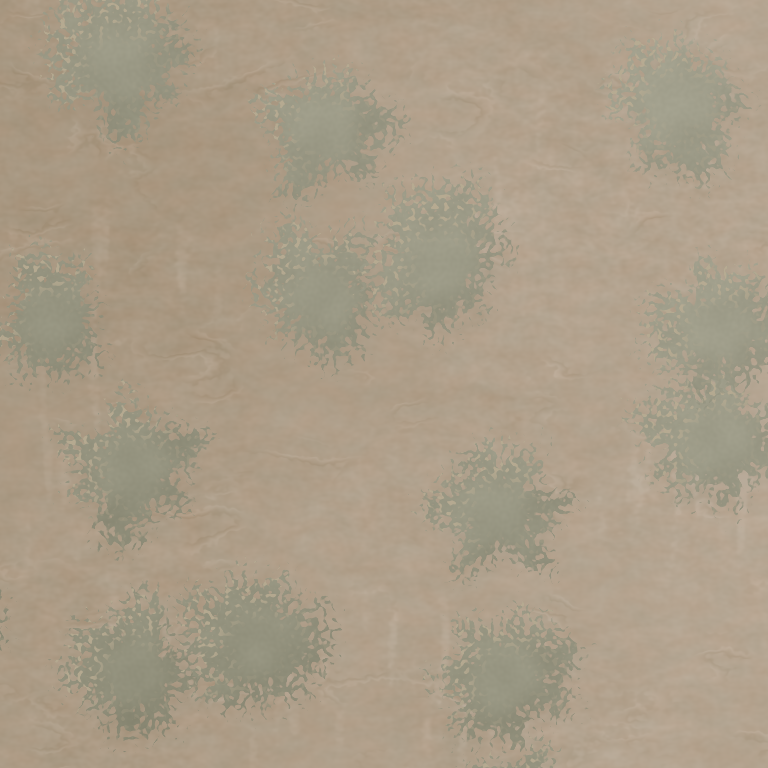
Reproduce this texture procedurally as a WebGL 2 fragment shader.

```glsl
#version 300 es
precision highp float;
// Hazy sage shrubs with branching, leafy rims scattered over dry, grainy sandy ground.

#define SHRUB_GRID 4.0       // shrub cells across the canvas
#define SHRUB_RADIUS 0.071
#define LEAF_SCALE 78.0      // leaf clumps across the canvas
#define RAGGEDNESS 0.62
#define GRAIN_CONTRAST 0.27
#define STREAK_STRENGTH 0.22
#define SAND_DARK vec3(0.63, 0.56, 0.465)
#define SAND_LIGHT vec3(0.74, 0.68, 0.61)
#define SAGE_DARK vec3(0.558, 0.555, 0.475)
#define SAGE_LIGHT vec3(0.637, 0.632, 0.558)
#define DRY_LEAF vec3(0.725, 0.675, 0.575)

uniform vec2 u_resolution;
out vec4 fragColor;

vec2 hash2(vec2 cell) {
    uvec2 q = uvec2(ivec2(cell) + 4096);
    uint h = q.x * 1664525u + q.y * 1013904223u;
    h = (h ^ (h >> 15)) * 2246822519u;
    h = (h ^ (h >> 13)) * 3266489917u;
    h ^= h >> 16;
    return vec2(h & 65535u, h >> 16) / 65535.0;
}

float cornerSlope(vec2 cell, vec2 offset) {
    float angle = 6.2831853 * hash2(cell).x;
    return dot(vec2(cos(angle), sin(angle)), offset);
}

// Gradient noise, roughly -1 to 1
float noise(vec2 p) {
    vec2 i = floor(p), f = fract(p);
    vec2 u = f * f * f * (f * (f * 6.0 - 15.0) + 10.0);
    vec2 e = vec2(1.0, 0.0);
    float low = mix(cornerSlope(i, f), cornerSlope(i + e, f - e), u.x);
    float high = mix(cornerSlope(i + e.yx, f - e.yx), cornerSlope(i + 1.0, f - 1.0), u.x);
    return 1.5 * mix(low, high, u.y);
}

float fbm(vec2 p) {
    float sum = 0.0, amp = 0.55;
    for (int i = 0; i < 4; i++) {
        sum += amp * noise(p);
        p = mat2(1.95, 0.3, -0.3, 1.95) * p + 17.3;
        amp *= 0.55;
    }
    return sum;
}

vec3 ground(vec2 uv) {
    vec2 warped = uv + 0.008 * vec2(noise(uv * 13.0), noise(uv * 13.0 + 31.0));

    // Broad light, with a dim patch near the upper left
    float tone = 0.56 + 0.3 * (uv.x - 0.5) + 0.2 * fbm(uv * 2.6 + 5.0);
    tone -= 0.22 * exp(-12.0 * dot(uv - vec2(0.14, 0.74), uv - vec2(0.14, 0.74)));

    // Flattened grain and fine grit, stronger in some areas than others
    float rough = 0.75 + 0.4 * noise(uv * 3.5 + 11.0);
    float grit = noise(warped * vec2(62.0, 100.0)) + 0.7 * noise(uv * vec2(125.0, 165.0) + 9.0);
    tone += rough * (GRAIN_CONTRAST * fbm(warped * vec2(14.0, 30.0)) + 0.13 * grit);

    // Short broken creases: a pale ridge beside a dim one
    float fold = noise(warped * vec2(11.0, 27.0) + 43.0) + 0.12 * grit;
    float foldMask = smoothstep(0.1, 0.6, noise(uv * vec2(9.0, 14.0) + 71.0));
    tone += 0.2 * foldMask * (smoothstep(0.12, 0.0, abs(fold)) - smoothstep(0.12, 0.0, abs(fold - 0.2)));

    // Pale upright streaks with worn edges
    float streak = noise(vec2(mix(uv.x, warped.x, 0.3), uv.y) * vec2(44.0, 6.5) + 87.0);
    float streakMask = smoothstep(0.05, 0.5, noise(uv * 4.0 + 23.0));
    tone += STREAK_STRENGTH * streakMask * smoothstep(0.25, 0.75, streak + 0.12 * grit);

    vec3 color = mix(SAND_DARK, SAND_LIGHT, clamp(tone, 0.0, 1.0));
    color += vec3(0.009, -0.004, -0.008) * noise(warped * vec2(26.0, 44.0) + 61.0);
    return color;
}

// Returns leaf cover in x, relative distance from the centre in y
vec2 shrub(vec2 offset, vec2 seed, float radius, float leaves) {
    float dist = length(offset) / radius;
    vec2 dir = offset / max(length(offset), 1e-4);
    float lobes = noise(dir * 1.5 + seed * 90.0);
    float twigs = 0.4 - 1.4 * abs(noise(dir * 5.0 + offset * 25.0 + seed * 170.0));
    float rim = smoothstep(0.1, 0.85, dist);
    float density = 1.0 - dist + rim * (0.55 * lobes + 0.4 * twigs + RAGGEDNESS * leaves);
    return vec2(smoothstep(-0.1, 0.1, density), dist);
}

void main() {
    vec2 uv = gl_FragCoord.xy / u_resolution;
    vec3 color = ground(uv);

    // Connected leaf sprays, pale flecks and haze shared by all shrubs
    float tufts = noise(uv * LEAF_SCALE * 2.1 + 37.0);
    float leaves = 0.45 - 1.6 * abs(noise(uv * LEAF_SCALE)) + 0.4 * tufts;
    float flecks = smoothstep(0.15, 0.5, noise(uv * LEAF_SCALE * 1.8 + 53.0));
    float haze = clamp(0.55 * uv.x + 0.6 * uv.y - 0.05, 0.0, 1.0);
    vec3 sage = mix(SAGE_DARK, SAGE_LIGHT, haze) + 0.018 * noise(uv * 24.0 + 7.0) + 0.01 * tufts;

    // Jittered shrubs, with regular gaps in the grid
    vec2 home = floor(uv * SHRUB_GRID);
    for (int k = 0; k < 9; k++) {
        vec2 cell = home + vec2(k % 3 - 1, k / 3 - 1);
        if (mod(3.0 * cell.x + cell.y, 5.0) > 3.5) continue;
        vec2 seed = hash2(cell + 200.0);
        vec2 offset = uv - (cell + 0.24 + 0.52 * seed) / SHRUB_GRID;
        float radius = SHRUB_RADIUS * (0.92 + 0.18 * seed.y);
        vec2 plant = shrub(offset, seed, radius, leaves);

        // Dry flecks face the upper left, darker leaves the lower right
        float side = dot(offset / radius, vec2(-0.7, 0.7));
        float rim = smoothstep(0.25, 0.9, plant.y);
        float dry = flecks * rim * mix(0.25, 0.9, smoothstep(-0.5, 0.5, side));
        vec3 foliage = mix(sage, DRY_LEAF, dry);
        foliage -= 0.03 * rim * smoothstep(0.5, -0.6, side);

        float shade = smoothstep(1.4, 0.6, length(offset + vec2(-0.006, 0.008)) / radius);
        color *= 1.0 - 0.02 * shade;
        color = mix(color, foliage, 0.96 * plant.x);
    }
    fragColor = vec4(color, 1.0);
}
```
